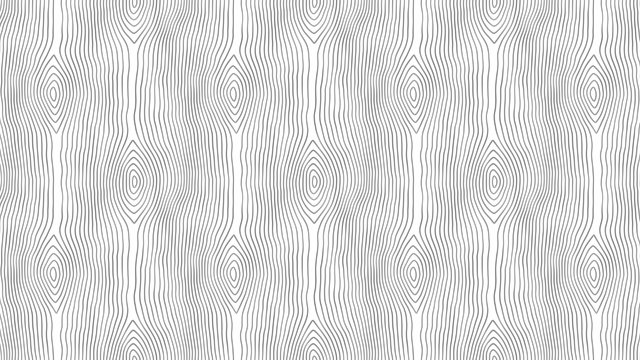
A Shadertoy shader for this texture:

```glsl
float hash(vec2 p) {
    return fract(sin(dot(p, vec2(127.1, 311.7))) * 43758.5453);
}

// Value noise that repeats with every unit tile
float tileNoise(vec2 p, vec2 cells) {
    vec2 q = p * cells;
    vec2 i = floor(q), f = fract(q);
    f = f * f * f * (f * (f * 6.0 - 15.0) + 10.0);
    vec2 a = mod(i, cells), b = mod(i + 1.0, cells);
    return mix(mix(hash(a), hash(vec2(b.x, a.y)), f.x),
               mix(hash(vec2(a.x, b.y)), hash(b), f.x), f.y) - 0.5;
}

// Ring count around a column of knots; across is measured in lines
float knotColumn(float across, float y, float rings, float reach) {
    float dy = min(abs(fract(y + 0.5) - 0.5) / reach, 1.0);
    float along = rings * pow(sin(dy * 1.5708), 1.2);
    // Round beside the knot, pinched between knots
    float power = mix(1.65, 1.36, smoothstep(0.0, 1.0, dy));
    return pow(pow(abs(across), power) + pow(along, power), 1.0 / power);
}

// Height field whose unit contours are the grain lines
float grain(vec2 p) {
    // Wandering of the fibres
    p.x += 0.008 * sin(6.2832 * (p.y - 0.35))
         + 0.026 * tileNoise(p, vec2(5.0, 6.0))
         + 0.011 * tileNoise(p + 0.37, vec2(11.0, 14.0));

    // Position between a large knot column (0) and a small one (1)
    float u = fract(p.x - 0.737);
    bool rightSide = u < 0.574;
    float t = rightSide ? u / 0.574 : (1.0 - u) / 0.426;
    float lines = rightSide ? 34.5 : 26.5;
    float s = t - 0.014 * sin(6.2832 * t);

    float large = knotColumn(lines * s, p.y - 0.99, 6.2, 0.30);
    float small = knotColumn(lines * (1.0 - s), p.y - 0.477, 5.2, 0.28);
    return mix(large, lines - small, smoothstep(0.0, 1.0, t));
}

void mainImage(out vec4 fragColor, in vec2 fragCoord) {
    // Two tiles fit the canvas height
    vec2 p = fragCoord * 2.0 / iResolution.y;
    float blur = 1.95 / iResolution.y;

    // Slope of the field, ignoring whole-line jumps at the column seams
    float h = grain(p), e = 0.001;
    vec2 slope = vec2(grain(p + vec2(e, 0.0)), grain(p + vec2(0.0, e))) - h;
    slope = (slope - round(slope)) / e;

    // Distance to the nearest line and its softly filtered coverage
    float d = abs(fract(h - 0.2) - 0.5) / max(length(slope), 8.0);
    float halfWidth = 0.0017 + 0.0008 * tileNoise(p, vec2(23.0, 9.0));
    float ink = smoothstep(-blur, blur, halfWidth - d)
              - smoothstep(-blur, blur, -halfWidth - d);

    vec3 paper = vec3(0.995), lineColor = vec3(0.11);
    fragColor = vec4(mix(paper, lineColor, ink), 1.0);
}
```
